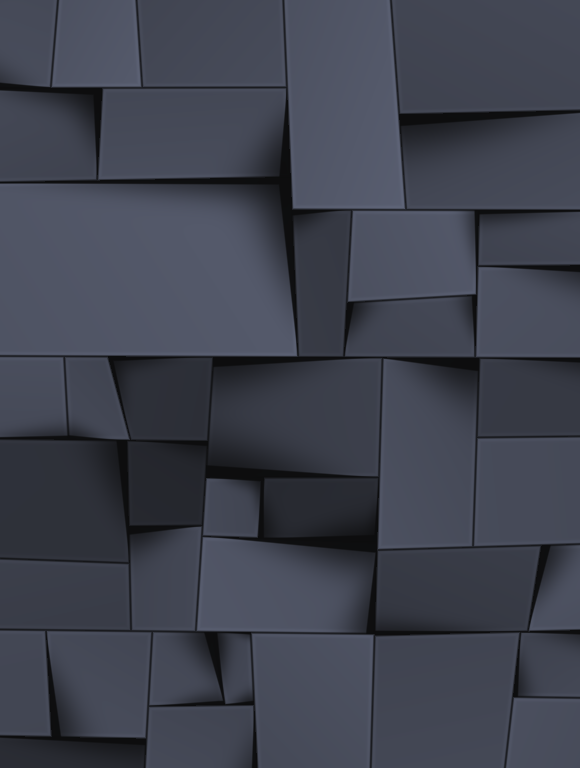
Reproduce this background procedurally as a Shadertoy shader.

```glsl
// A wall of tilted slate-blue blocks with dark gaps and soft contact shadows.

const vec3  SLATE       = vec3(0.272, 0.288, 0.342);
const vec3  INK         = vec3(0.048, 0.049, 0.052);
const uint  SEED        = 29u;
const int   MAX_SPLITS  = 7;
const float MIN_AREA    = 0.010;   // blocks below this are never split
const float MAX_AREA    = 0.110;   // blocks above this are always split
const float WIDE_BIAS   = 1.25;    // favours wide blocks over tall ones
const float SKEW        = 0.030;   // how far a cut leans over its length
const float GAP_WIDTH   = 0.0013;
const float BEVEL_WIDTH = 0.0022;
const float BEVEL_LIGHT = 0.09;
const float FACE_WIDTH  = 0.017;   // widest visible block side
const float SHADOW_SIZE = 0.050;
const float SHADOW_DARK = 0.72;
const float DARK_SHARE  = 0.17;    // share of blocks turned from the light
const float TILT_LIGHT  = 0.22;
const vec4  SIDE_CHANCE = vec4(0.25, 0.22, 0.35, 0.55); // left, bottom, right, top

struct Block {
    vec2 a, b;      // upright bounds, constant over the block
    vec2 lo, hi;    // leaning edges, measured at the current point
    uint id;
};

// Integer hash of a block number and a channel, from 0 to 1.
float rnd(uint id, uint channel) {
    uint n = id * 747796405u + channel * 2891336453u + SEED * 277803737u;
    n = ((n >> ((n >> 28u) + 4u)) ^ n) * 277803737u;
    n = (n >> 22u) ^ n;
    n = (n ^ (n >> 15u)) * 2246822519u;
    return float((n ^ (n >> 13u)) >> 8u) / 16777216.0;
}

// Splits the wall again and again along slightly leaning cuts.
Block findBlock(vec2 p, float aspect) {
    vec2 a = vec2(-0.06), b = vec2(aspect + 0.06, 1.06);
    Block k = Block(a, b, a, b, 1u);
    for (int i = 0; i < MAX_SPLITS; i++) {
        vec2 size = k.b - k.a;
        float r = rnd(k.id, 1u);
        if (i > 1 && size.x * size.y < mix(MIN_AREA, MAX_AREA, r * r)) break;

        int axis = size.x > size.y * WIDE_BIAS ? 0 : 1;
        int other = 1 - axis;
        float middle = mix(k.a[axis], k.b[axis], mix(0.3, 0.7, rnd(k.id, 2u)));
        float lean = SKEW * (2.0 * rnd(k.id, 3u) - 1.0) * (axis == 0 ? 1.0 : 0.35);
        float cut = middle + lean * ((p[other] - k.a[other]) / size[other] - 0.5);

        if (p[axis] < cut) {
            k.hi[axis] = cut;
            k.b[axis] = middle;
            k.id = k.id * 2u;
        } else {
            k.lo[axis] = cut;
            k.a[axis] = middle;
            k.id = k.id * 2u + 1u;
        }
    }
    return k;
}

// Light on a block: its own tone plus a gentle gradient from its tilt.
float surfaceLight(Block k, vec2 uv) {
    float r = rnd(k.id, 4u);
    float tone = rnd(k.id, 5u) < DARK_SHARE ? mix(0.42, 0.82, r)
                                            : mix(0.93, 1.22, r * r);
    vec2 tilt = vec2(rnd(k.id, 6u), rnd(k.id, 7u)) - 0.5;
    return tone * (1.0 + TILT_LIGHT * dot(uv - 0.5, tilt));
}

void mainImage(out vec4 fragColor, in vec2 fragCoord) {
    vec2 p = fragCoord / iResolution.y;
    float px = 1.0 / iResolution.y;
    Block k = findBlock(p, iResolution.x / iResolution.y);
    vec2 size = k.b - k.a;
    vec2 uv = clamp((p - k.a) / size, 0.0, 1.0);
    vec4 gap = vec4(p - k.lo, k.hi - p);
    float light = surfaceLight(k, uv);

    // Thin highlight along the block rim
    float rim = min(min(gap.x, gap.y), min(gap.z, gap.w));
    float bevel = (rim - GAP_WIDTH - BEVEL_WIDTH) / BEVEL_WIDTH;
    light += BEVEL_LIGHT * light * exp(-bevel * bevel);

    // Wedge-shaped sides of higher neighbours and the shadows they throw
    float side = 0.0;
    float scale = min(1.0, min(size.x, size.y) / 0.13);
    for (int e = 0; e < 4; e++) {
        uint channel = 10u + 4u * uint(e);
        if (rnd(k.id, channel) > SIDE_CHANCE[e]) continue;
        float t = e % 2 == 0 ? uv.y : uv.x;
        if (rnd(k.id, channel + 1u) > 0.5) t = 1.0 - t;
        float rise = mix(0.35, 1.0, rnd(k.id, channel + 2u));
        float face = FACE_WIDTH * rise * scale * t;
        float reach = SHADOW_SIZE * rise * scale * (0.25 + t);
        float fall = max(gap[e] - face, 0.0) / reach;
        float shadow = exp(-fall * (0.6 + fall)) * smoothstep(0.0, 0.9, t);
        light *= 1.0 - SHADOW_DARK * mix(0.5, 1.0, rise) * shadow;
        side = max(side, 1.0 - smoothstep(face - px, face + px, gap[e]));
    }

    // Narrow dark gaps between blocks
    float crevice = 1.0 - smoothstep(GAP_WIDTH - px, GAP_WIDTH + px, rim);
    light *= (1.0 - 0.75 * crevice) * (1.0 - 0.95 * side);

    fragColor = vec4(mix(INK, SLATE, light), 1.0);
}
```
